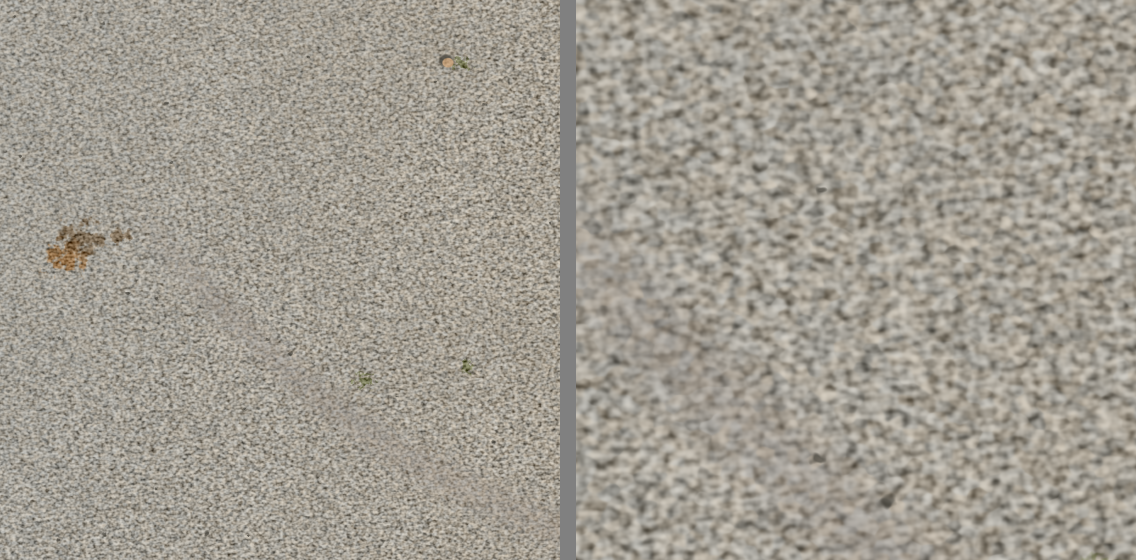
Left: the whole. Right: its middle third, enlarged.
A WebGL 2 fragment shader for this texture:

```glsl
#version 300 es
precision highp float;
// Weathered pebbled concrete: fine soft grains from layered gradient noise and
// a faint blended cell pattern, with a worn diagonal band, rust stains, moss
// tufts, sparse dark pits and one loose pebble.

uniform vec2 u_resolution;
out vec4 fragColor;

const vec3 STONE = vec3(0.634, 0.614, 0.573);
const vec3 RUST = vec3(0.60, 0.42, 0.23);
const vec3 BROWN = vec3(0.42, 0.33, 0.22);
const vec3 MOSS = vec3(0.36, 0.38, 0.20);
const vec3 PIT = vec3(0.27, 0.26, 0.23);
const vec3 PEBBLE = vec3(0.74, 0.61, 0.47);

// Integer hash of a cell, giving two values in 0..1
vec2 hash2(vec2 cell) {
    uvec2 v = uvec2(ivec2(cell) + 32768);
    v = v * 1664525u + 1013904223u;
    v.x += v.y * 1664525u;
    v.y += v.x * 1664525u;
    v ^= v >> 16u;
    v.x += v.y * 1664525u;
    v.y += v.x * 1664525u;
    v ^= v >> 16u;
    return vec2(v & 65535u) / 65535.0;
}

float slope(vec2 cell, vec2 offset) {
    float angle = 6.28318 * hash2(cell).x;
    return dot(vec2(cos(angle), sin(angle)), offset);
}

float gradientNoise(vec2 p) {
    vec2 i = floor(p), f = p - i;
    vec2 u = f * f * f * (f * (f * 6.0 - 15.0) + 10.0);
    vec2 e = vec2(1.0, 0.0);
    float low = mix(slope(i, f), slope(i + e.xy, f - e.xy), u.x);
    float high = mix(slope(i + e.yx, f - e.yx), slope(i + e.xx, f - e.xx), u.x);
    return mix(low, high, u.y);
}

float fractalNoise(vec2 p) {
    float sum = 0.0, gain = 1.0;
    for (int k = 0; k < 3; k++) {
        sum += gain * gradientNoise(p);
        p = p * 2.03 + 17.3;
        gain *= 0.55;
    }
    return sum;
}

// Softly blended cells, x: grain tone, y: grain hue
vec2 grains(vec2 p) {
    vec2 cell = floor(p), blend = vec2(0.0);
    float total = 0.0;
    for (int y = -1; y <= 1; y++) {
        for (int x = -1; x <= 1; x++) {
            vec2 id = cell + vec2(x, y);
            vec2 d = id + hash2(id) - p;
            float weight = exp(-6.0 * dot(d, d));
            blend += weight * hash2(id + 517.0);
            total += weight;
        }
    }
    return blend / total;
}

// Fine relief around zero, with a longer tail towards dark crevices
float grainRelief(vec2 p, float tone) {
    vec2 tilted = vec2(p.x + 0.25 * p.y, p.y - 0.15 * p.x);
    float relief = 0.16 * (tone - 0.5)
        + 0.27 * gradientNoise(tilted * vec2(135.0, 185.0))
        + 0.13 * gradientNoise(p * vec2(230.0, 270.0) + 41.7);
    return relief - 1.3 * (relief * relief - 0.006);
}

// Ragged patch that breaks up towards its rim
float patchMask(vec2 p, vec2 centre, vec2 radius, float scale) {
    float reach = 1.0 - length((p - centre) / radius);
    return smoothstep(0.0, 0.6, reach + 1.1 * fractalNoise(p * scale));
}

// Small dark pits, at most one per cell of a coarse grid
float pits(vec2 p, float count, float share) {
    vec2 id = floor(p * count), rnd = hash2(id + 91.0);
    vec2 centre = (id + 0.2 + 0.6 * hash2(id + 233.0)) / count;
    float radius = mix(0.002, 0.005, rnd.y);
    float d = length((p - centre) * vec2(0.8, 1.0)) + 0.003 * gradientNoise(p * 200.0);
    return step(rnd.x, share) * (1.0 - smoothstep(0.3 * radius, radius, d));
}

// Worn strip running down to the right with a slight bow
float wornBand(vec2 p) {
    float t = p.x - 0.3;
    float d = p.y - (0.55 - 0.74 * t - 0.06 * sin(5.0 * t));
    return smoothstep(-0.12, 0.1, t) * exp(-d * d / 0.0014);
}

void main() {
    vec2 p = gl_FragCoord.xy / u_resolution;
    float broad = fractalNoise(p * 4.0 + 3.0);
    float band = wornBand(p);

    // Grain contrast, calmer at the upper left and along the worn band
    vec2 grain = grains(p * vec2(150.0, 190.0));
    float contrast = 0.88 + 0.22 * smoothstep(0.3, 1.3, p.x + 1.0 - p.y) + 0.1 * broad;
    float relief = contrast * (1.0 - 0.35 * band) * grainRelief(p, grain.x);

    // Stone colour, cooler at the left and warmer at the right
    vec3 color = STONE + relief + 0.013 * broad;
    color += vec3(0.012, 0.0, -0.014) * (p.x - 0.5 + 2.2 * (grain.y - 0.5));
    vec2 streak = vec2(p.x * 0.8 - p.y * 0.6, p.x * 0.6 + p.y * 0.8);
    color += band * (vec3(-0.008, -0.014, -0.010) + 0.04 * gradientNoise(streak * vec2(9.0, 110.0)));

    // Rust stains, moss and pits keep part of the grain relief
    float rust = patchMask(p, vec2(0.118, 0.540), vec2(0.036, 0.034), 50.0);
    float brown = max(patchMask(p, vec2(0.145, 0.572), vec2(0.050, 0.034), 50.0),
        patchMask(p, vec2(0.215, 0.580), vec2(0.022, 0.015), 60.0));
    color = mix(color, RUST + relief, 0.75 * rust);
    color = mix(color, BROWN + relief, 0.65 * brown);
    float moss = max(patchMask(p, vec2(0.651, 0.319), vec2(0.022, 0.014), 85.0),
        patchMask(p, vec2(0.836, 0.346), vec2(0.012, 0.014), 85.0));
    moss = max(moss, patchMask(p, vec2(0.822, 0.887), vec2(0.022, 0.012), 85.0));
    color = mix(color, MOSS + relief, 0.65 * moss);
    color = mix(color, PIT, 0.7 * pits(p, 12.0, 0.17));

    // Loose pebble with a shadow on its upper left
    vec2 q = (p - vec2(0.800, 0.888)) * vec2(0.85, 1.0);
    float shadow = 1.0 - smoothstep(0.008, 0.013, length(q - vec2(-0.003, 0.004)));
    color = mix(color, PIT, 0.8 * shadow);
    color = mix(color, PEBBLE + 0.5 * relief, 1.0 - smoothstep(0.007, 0.010, length(q)));

    fragColor = vec4(clamp(color, 0.0, 1.0), 1.0);
}
```
